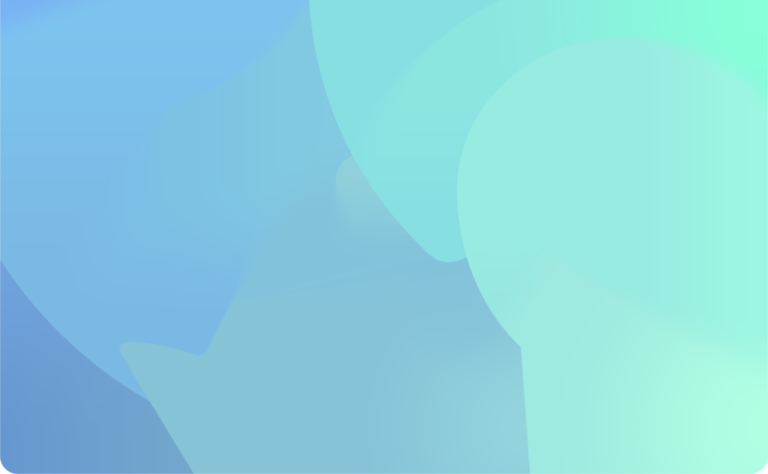
Write a WebGL 1 fragment shader that draws this background.

```glsl
precision highp float;
// Overlapping translucent petals running from blue (left) to mint (right).
// Each petal is a signed field made of bent edges and an egg shape, joined by
// smooth min / max, then filled with a gradient; some edges melt along an axis.

uniform vec2 u_resolution;

const float WIDTH = 1.62;    // canvas width when its height is 1
const float CRISP = 0.002;   // half width of a sharp edge

// Signed distance to a parabolic edge from a to b, positive on its left.
// bend is the leftward offset at the middle of the chord.
float bentEdge(vec2 p, vec2 a, vec2 b, float bend) {
  float len = length(b - a);
  vec2 dir = (b - a) / len;
  vec2 q = p - a;
  float t = dot(q, dir) / len;
  float rise = dir.x * q.y - dir.y * q.x - 4.0 * bend * t * (1.0 - t);
  float slope = 4.0 * bend * (1.0 - 2.0 * t) / len;
  return rise / sqrt(1.0 + slope * slope);
}

// Ellipse with separate radii for each side, positive inside
float egg(vec2 p, vec2 centre, vec2 lowRadii, vec2 highRadii) {
  vec2 q = p - centre;
  vec2 radii = mix(lowRadii, highRadii, step(0.0, q));
  return (1.0 - length(q / radii)) * min(radii.x, radii.y);
}

float smoothMin(float a, float b, float k) {
  float h = max(k - abs(a - b), 0.0) / k;
  return min(a, b) - 0.25 * k * h * h;
}

float smoothMax(float a, float b, float k) {
  return -smoothMin(-a, -b, k);
}

float fill(float d, float soft) {
  return smoothstep(-soft, soft, d);
}

// Edge softness that is sharp at one coordinate and melted at the other
float melt(float x, float melted, float sharp, float soft) {
  return mix(soft, CRISP, clamp((x - melted) / (sharp - melted), 0.0, 1.0));
}

float glow(vec2 p, vec2 centre, float radius) {
  return 1.0 - smoothstep(0.0, radius, distance(p, centre));
}

// Blue side: dark ground, large sky petal and the teal fold over it
vec3 blueSide(vec2 p) {
  vec3 ground = mix(vec3(0.40, 0.59, 0.815), vec3(0.45, 0.65, 0.80), clamp(p.x / 0.36, 0.0, 1.0));
  ground = mix(ground, vec3(0.44, 0.635, 0.86), smoothstep(0.05, 0.48, p.y));

  vec3 sky = mix(vec3(0.48, 0.725, 0.895), vec3(0.49, 0.765, 0.937), smoothstep(0.4, 1.0, p.y));
  float corner = bentEdge(p, vec2(0.0, 0.94), vec2(0.16, 1.0), 0.0);
  sky = mix(sky, vec3(0.47, 0.70, 0.955), fill(corner, 0.04));
  float skyPetal = bentEdge(p, vec2(0.0, 0.453), vec2(0.306, 0.159), -0.025);
  vec3 col = mix(ground, sky, fill(skyPetal, CRISP));

  float foldTop = -bentEdge(p, vec2(0.348, 0.773), vec2(0.652, 0.995), -0.034);
  float foldSide = bentEdge(p, vec2(0.348, 0.773), vec2(0.264, 0.58), 0.0);
  float soft = max(melt(p.y, 0.58, 0.76, 0.10), melt(p.x, 0.66, 0.45, 0.025));
  vec3 teal = mix(vec3(0.488, 0.755, 0.89), vec3(0.508, 0.79, 0.885), smoothstep(0.3, 0.7, p.x));
  return mix(col, teal, fill(smoothMin(foldTop, foldSide, 0.02), soft) * smoothstep(0.3, 0.62, p.y));
}

// Grey blue sheet across the lower middle
vec3 lowerSheet(vec3 col, vec2 p) {
  float top = -bentEdge(p, vec2(0.25, 0.28), vec2(0.42, 0.248), 0.008);
  float steep = -bentEdge(p, vec2(0.425, 0.24), vec2(0.62, 0.62), 0.0);
  float left = bentEdge(p, vec2(0.25, 0.262), vec2(0.409, 0.0), 0.0);
  float sheet = smoothMin(smoothMax(top, steep, 0.02), left, 0.035);

  float crease = bentEdge(p, vec2(0.485, 0.36), vec2(0.75, 0.39), 0.0);
  vec3 tint = mix(vec3(0.525, 0.763, 0.845), vec3(0.51, 0.763, 0.86),
                  fill(crease, melt(p.x, 0.85, 0.5, 0.10)));
  tint = mix(tint, vec3(0.575, 0.83, 0.865), glow(p, vec2(1.12, 0.10), 0.40));
  tint = mix(tint, vec3(0.51, 0.76, 0.85), 0.6 * glow(p, vec2(0.99, 0.35), 0.18));
  float cover = fill(sheet, melt(p.y, 0.62, 0.35, 0.06));
  return mix(col, tint, cover * (1.0 - smoothstep(0.5, 0.74, p.y)));
}

// Aqua petal with its inner band, and the pale patch it casts on its left
vec3 aquaPetal(vec3 col, vec2 p) {
  float side = bentEdge(p, vec2(0.652, 1.0), vec2(0.92, 0.45), -0.062);
  float tip = bentEdge(p, vec2(0.93, 0.433), vec2(1.62, 0.743), 0.0);
  float petal = smoothMin(side, tip, 0.04);

  float patchSide = bentEdge(p, vec2(0.702, 0.68), vec2(0.715, 0.53), 0.0);
  float patchTop = -bentEdge(p, vec2(0.70, 0.658), vec2(0.76, 0.678), 0.0);
  float pale = fill(smoothMin(patchSide, patchTop, 0.05), melt(p.y, 0.48, 0.62, 0.06));
  pale *= smoothstep(-0.24, -0.02, side) * smoothstep(0.43, 0.64, p.y);
  col = mix(col, vec3(0.56, 0.815, 0.855), pale);

  float band = -bentEdge(p, vec2(0.80, 0.76), vec2(1.055, 1.0), 0.028);
  float bandCover = fill(band, melt(p.y, 0.74, 0.92, 0.05)) * smoothstep(0.5, 0.85, p.y);
  vec3 aqua = mix(vec3(0.53, 0.873, 0.885), vec3(0.55, 0.90, 0.88), bandCover);
  aqua = mix(aqua, vec3(0.53, 1.0, 0.85), glow(p, vec2(1.62, 0.98), 0.65));
  return mix(col, aqua, fill(petal, CRISP));
}

// Mint body on the right and the brighter wave at its foot
vec3 mintBody(vec3 col, vec2 p) {
  float dome = egg(p, vec2(1.31, 0.60), vec2(0.346, 0.42), vec2(0.38, 0.32));
  float foot = min(bentEdge(p, vec2(1.097, 0.29), vec2(1.118, 0.0), 0.0), 0.5 - p.y);
  vec3 mint = mix(vec3(0.595, 0.92, 0.88), vec3(0.615, 0.965, 0.885), smoothstep(1.32, 1.62, p.x));
  mint = mix(mint, vec3(0.585, 0.895, 0.88), 0.7 * glow(p, vec2(1.06, 0.33), 0.16));

  float crest = -bentEdge(p, vec2(1.18, 0.455), vec2(1.62, 0.24), -0.015);
  float rise = -bentEdge(p, vec2(1.05, 0.36), vec2(1.13, 0.47), 0.0);
  float wave = fill(crest, melt(p.x, 1.6, 1.15, 0.07)) * smoothstep(-0.005, 0.07, rise);
  vec3 foam = mix(vec3(0.62, 0.912, 0.88), vec3(0.69, 1.0, 0.89), glow(p, vec2(1.62, 0.10), 0.50));
  float domeSoft = melt(p.x, 1.5, 1.2, 0.025);
  float body = max(fill(dome, domeSoft), fill(foot, CRISP));
  return mix(col, mix(mint, foam, wave), body);
}

void main() {
  vec2 p = gl_FragCoord.xy / u_resolution * vec2(WIDTH, 1.0);
  vec3 col = mintBody(aquaPetal(lowerSheet(blueSide(p), p), p), p);

  // Rounded lower corners
  float radius = 0.038;
  vec2 q = vec2(abs(p.x - 0.5 * WIDTH) - 0.5 * WIDTH, -p.y) + radius;
  col = mix(col, vec3(1.0), fill(length(max(q, 0.0)) - radius, CRISP));
  gl_FragColor = vec4(col, 1.0);
}
```
